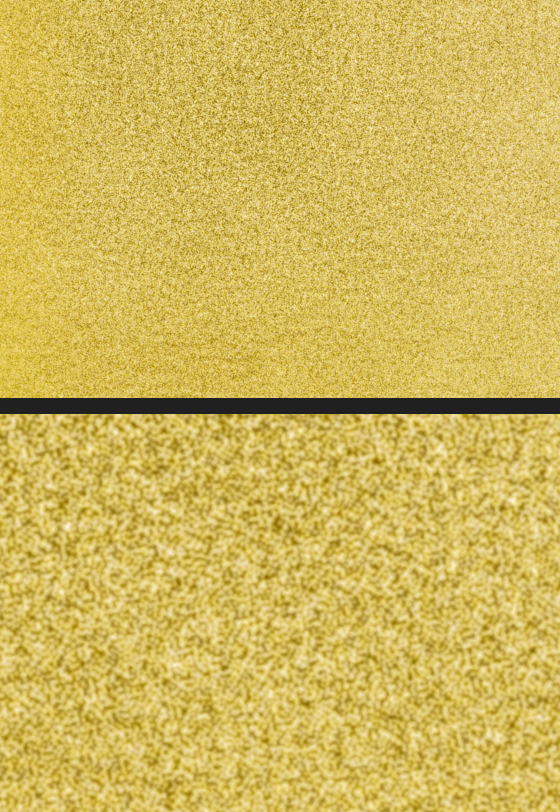
Top: the whole. Bottom: its middle third, enlarged.
Give the GLSL for this texture, as a Shadertoy shader.

```glsl
const vec3 SHADOW_GOLD = vec3(0.72, 0.61, 0.19);
const vec3 MID_GOLD = vec3(0.857, 0.757, 0.362);
const vec3 LIGHT_GOLD = vec3(0.925, 0.845, 0.55);
const float TAU = 6.2831853;

// Unit gradient direction for one lattice corner
vec2 cornerGradient(ivec2 cell) {
    uvec2 q = uvec2(cell + 8192) * uvec2(1597334673u, 3812015801u);
    uint h = (q.x ^ q.y) * 1597334673u;
    h = (h ^ (h >> 15)) * 2246822519u;
    h ^= h >> 13;
    float angle = TAU * float(h & 65535u) / 65536.0;
    return vec2(cos(angle), sin(angle));
}

float gradientNoise(vec2 p) {
    vec2 base = floor(p);
    vec2 f = p - base;
    ivec2 cell = ivec2(base);
    vec2 w = f * f * f * (f * (f * 6.0 - 15.0) + 10.0);
    float a = dot(cornerGradient(cell), f);
    float b = dot(cornerGradient(cell + ivec2(1, 0)), f - vec2(1, 0));
    float c = dot(cornerGradient(cell + ivec2(0, 1)), f - vec2(0, 1));
    float d = dot(cornerGradient(cell + ivec2(1, 1)), f - vec2(1, 1));
    return mix(mix(a, b, w.x), mix(c, d, w.x), w.y);
}

vec2 rotate(vec2 p, float angle) {
    float c = cos(angle), s = sin(angle);
    return vec2(c * p.x - s * p.y, s * p.x + c * p.y);
}

// Fine metallic flakes, each layer turned to hide the lattice
float flakeGrain(vec2 p, float frequency) {
    float grain = 0.0;
    float amplitude = 3.5;
    for (int i = 0; i < 3; i++) {
        float turn = 0.55 + 1.3 * float(i);
        grain += amplitude * gradientNoise(rotate(p, turn) * frequency + 37.0 * float(i));
        frequency *= 0.53;
        amplitude *= 0.68;
    }
    return grain;
}

// Soft brushed mottling: upright above, level below
float brushedMottle(vec2 p) {
    float upright = gradientNoise(p * vec2(42.0, 13.0) + 11.0);
    float level = gradientNoise(p * vec2(12.0, 46.0) + 71.0);
    return mix(level, upright, smoothstep(0.35, 0.9, p.y));
}

// Tone in deviations from the mean, from shadow to highlight
vec3 goldRamp(float tone) {
    vec3 darker = mix(MID_GOLD, SHADOW_GOLD, -tone / 1.8);
    vec3 lighter = mix(MID_GOLD, LIGHT_GOLD, tone / 1.8);
    return tone < 0.0 ? darker : lighter;
}

void mainImage(out vec4 fragColor, in vec2 fragCoord) {
    vec2 uv = fragCoord / iResolution.xy;
    vec2 p = fragCoord / iResolution.y;

    // Broad light: dull at upper centre, brighter toward the sides
    float dullCentre = exp(-dot((uv - vec2(0.45, 0.8)) * vec2(2.4, 1.7),
                                (uv - vec2(0.45, 0.8)) * vec2(2.4, 1.7)));
    float leftEdge = 1.0 - smoothstep(0.0, 0.2, uv.x);
    float rightGlow = smoothstep(0.5, 1.0, uv.x);
    float lowerBand = 1.0 - smoothstep(0.0, 0.5, uv.y);

    // Grain and mottling
    float contrast = 0.88 + 0.3 * dullCentre - 0.15 * leftEdge - 0.1 * lowerBand;
    float tone = contrast * flakeGrain(p, 225.0);
    tone += 0.7 * brushedMottle(p) + 0.5 * gradientNoise(p * 5.0 + 23.0);
    tone += 0.08 - 0.4 * dullCentre + 0.3 * rightGlow + 0.1 * leftEdge - 0.1 * lowerBand;

    // Richer yellow at the left and below, paler at upper right
    float paleness = 0.02 * dullCentre + 0.025 * rightGlow - 0.06 * leftEdge - 0.03 * lowerBand;
    paleness += 0.12 * gradientNoise(p * 95.0 + 53.0);
    vec3 gold = goldRamp(tone) + paleness * vec3(-0.1, 0.0, 1.0);

    fragColor = vec4(clamp(gold, 0.0, 1.0), 1.0);
}
```
